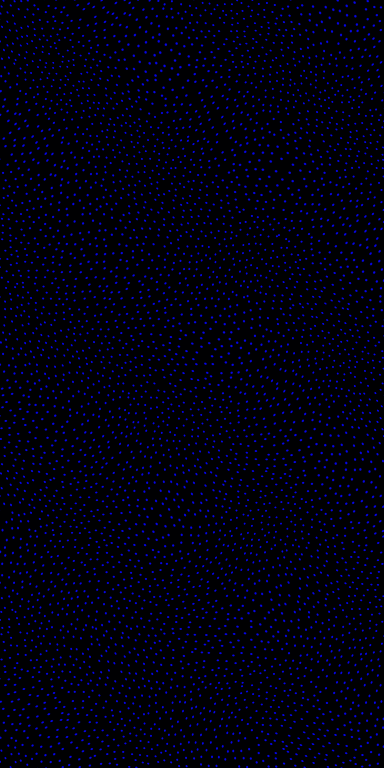
A Shadertoy shader for this pattern:

```glsl
#define COLUMNS 44.6        // dots across the canvas width
#define DOT_RADIUS 0.0027   // in canvas widths
#define EDGE_SOFTNESS 0.66  // half width of the dot edge, in pixels
#define JITTER 0.46         // random offset, in cells
#define MIN_SPACING 0.95    // closer neighbours repel, in cells
#define REPULSION 0.5
#define WARP 0.45           // slow bending of the rows, in cells
#define BACKGROUND vec3(0.0, 0.0, 0.008)
#define DOT_COLOR vec3(0.022, 0.02, 0.91)

vec2 hash22(vec2 p) {
    vec3 q = fract(vec3(p.xyx) * vec3(0.1031, 0.1030, 0.0973));
    q += dot(q, q.yzx + 33.33);
    return fract((q.xx + q.yz) * q.zy);
}

// Point of the triangular lattice, moved randomly inside a disc
vec2 jitteredSite(vec2 cell) {
    vec2 h = hash22(cell + 137.0);
    float angle = 6.28319 * h.x;
    vec2 lattice = vec2(cell.x + 0.5 * cell.y, 0.866 * cell.y);
    return lattice + JITTER * sqrt(h.y) * vec2(cos(angle), sin(angle));
}

// Jittered site pushed away from neighbours that are too close
vec2 relaxedSite(vec2 cell) {
    vec2 site = jitteredSite(cell);
    vec2 push = vec2(0.0);
    for (int j = -1; j <= 1; j++)
    for (int i = -1; i <= 1; i++) {
        if (i == 0 && j == 0) continue;
        vec2 away = site - jitteredSite(cell + vec2(i, j));
        float gap = max(length(away), 0.001);
        push += away / gap * max(MIN_SPACING - gap, 0.0);
    }
    return site + REPULSION * push;
}

// Gentle bending that hides the lattice directions
vec2 warp(vec2 p) {
    vec2 slow = sin(p.yx * vec2(0.37, 0.33) + 1.7 * sin(p * 0.11));
    vec2 cross = sin((p.x + p.y) * vec2(0.21, 0.25) + vec2(0.8, 2.9));
    return p + WARP * (slow + cross);
}

void mainImage(out vec4 fragColor, in vec2 fragCoord) {
    vec2 p = warp(fragCoord / iResolution.x * COLUMNS);

    // Nearest dot
    float row = p.y / 0.866;
    vec2 center = floor(vec2(p.x - 0.5 * row, row) + 0.5);
    float nearest = 10.0;
    for (int j = -1; j <= 1; j++)
    for (int i = -1; i <= 1; i++)
        nearest = min(nearest, distance(p, relaxedSite(center + vec2(i, j))));

    // Smooth round dot on the dark ground
    float d = nearest / COLUMNS;
    float edge = EDGE_SOFTNESS / iResolution.x;
    float dotMask = 1.0 - smoothstep(DOT_RADIUS - edge, DOT_RADIUS + edge, d);
    fragColor = vec4(mix(BACKGROUND, DOT_COLOR, dotMask), 1.0);
}
```
